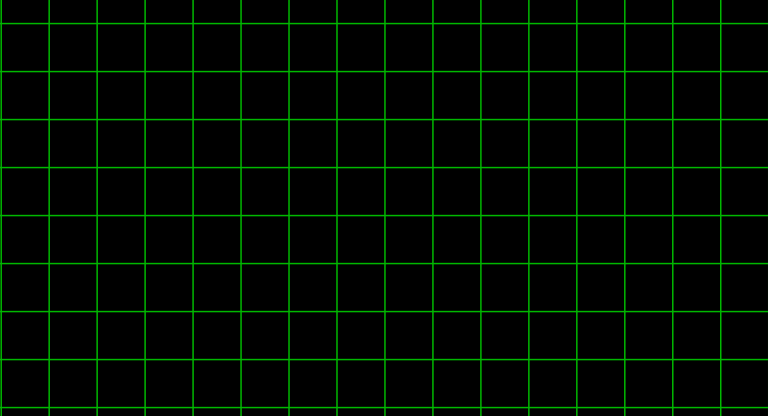
Write a Shadertoy shader that draws this pattern.

```glsl
// Lengths are fractions of the canvas width
const float UNIT = 1.0 / 512.0;
const vec2 CELL_SIZE = vec2(31.98, 32.0) * UNIT;
const vec2 GRID_ORIGIN = vec2(0.80, 5.62) * UNIT;
const float LINE_WIDTH = 1.0 * UNIT;
const vec3 LINE_COLOR = vec3(0.0, 0.72, 0.0);
const vec3 BACKGROUND_COLOR = vec3(0.0);

// Signed offset to the nearest grid line on each axis
vec2 gridOffset(vec2 p) {
    vec2 q = p - GRID_ORIGIN;
    return q - CELL_SIZE * round(q / CELL_SIZE);
}

// Exact share of a pixel-wide interval covered by a line
vec2 lineCoverage(vec2 offset, float pixel) {
    vec2 overlap = 0.5 * (LINE_WIDTH + pixel) - abs(offset);
    return clamp(overlap, 0.0, min(LINE_WIDTH, pixel)) / pixel;
}

void mainImage(out vec4 fragColor, in vec2 fragCoord) {
    float pixel = 1.0 / iResolution.x;
    vec2 coverage = lineCoverage(gridOffset(fragCoord * pixel), pixel);

    // Union of vertical and horizontal lines
    float grid = 1.0 - (1.0 - coverage.x) * (1.0 - coverage.y);
    fragColor = vec4(mix(BACKGROUND_COLOR, LINE_COLOR, grid), 1.0);
}
```
